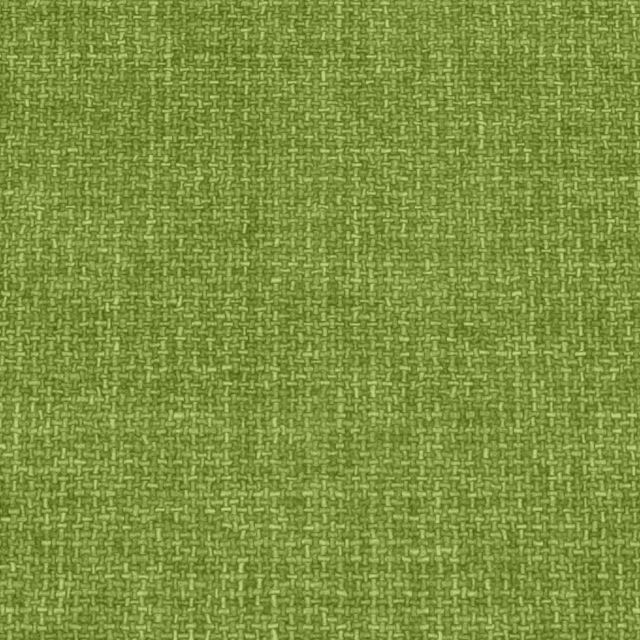
Give the GLSL for this texture, as a WebGL 1 fragment shader.

```glsl
precision highp float;
// Green plain-weave cloth: slim bright yarn floats meet in T shapes over a dark fuzzy ground.

#define REPEATS vec2(40.0, 43.0) // weave repeats across and down, two yarns each
#define TILT 0.14           // rows tighten toward the top
#define WOBBLE 0.45         // yarn waviness, in yarn widths
#define YARN_WIDTH 0.30     // half width of a yarn crest, in yarn spacings
#define RELIEF 0.70         // brightness of the yarns over the ground
#define ALTERNATE 0.12      // strength difference of neighbouring yarns
#define FLOATS 0.60         // strength change from one float to the next
#define SLUB 0.22           // light and dark stretches along a yarn
#define GRAIN 0.62          // fuzz over the whole cloth
#define MOTTLE 0.13         // broad uneven dyeing
#define SHADE vec3(0.33, 0.40, 0.08)
#define LIGHT vec3(0.67, 0.75, 0.43)

uniform vec2 u_resolution;

float hash(vec2 p) {
    return fract(sin(dot(p, vec2(127.1, 311.7))) * 43758.5453);
}

float noise(vec2 p) {
    vec2 i = floor(p);
    vec2 f = fract(p);
    f = f * f * (3.0 - 2.0 * f);
    return mix(mix(hash(i), hash(i + vec2(1.0, 0.0)), f.x),
               mix(hash(i + vec2(0.0, 1.0)), hash(i + 1.0), f.x), f.y);
}

// Brightness of one yarn set: q.x runs across the yarns, q.y along them.
// side is 1 for warp and -1 for weft, which surface in turn.
float yarn(vec2 q, float side, float seed) {
    float id = floor(q.x);
    float width = YARN_WIDTH * (0.8 + 0.4 * hash(vec2(id, seed)));
    float across = (q.x - id - 0.5) / width;
    float crest = exp(-across * across);
    float lift = side * cos(3.14159265 * (q.y - 0.5 + id));
    float surfaced = smoothstep(-0.85, 0.1, lift);

    // Each float, and each stretch of yarn, has its own strength
    float piece = floor((q.y + id + 0.5 * side) * 0.5);
    float strength = 1.0 + FLOATS * (hash(vec2(id + seed, piece)) - 0.5)
                   + ALTERNATE * side * (1.0 - 2.0 * mod(id, 2.0))
                   + 2.0 * SLUB * (noise(vec2(id * 7.3 + seed, q.y * 0.13)) - 0.5);
    float fibre = 0.8 + 0.4 * noise(vec2(q.x * 4.0 + seed, q.y * 1.3));
    return crest * surfaced * strength * fibre;
}

void main() {
    vec2 uv = gl_FragCoord.xy / u_resolution;

    // Slight perspective, then woven irregularity
    vec2 p = vec2(0.5 + (uv.x - 0.5) * (1.0 + 0.5 * TILT * (uv.y - 0.5)),
                  uv.y * (1.0 + TILT * (uv.y - 1.0)));
    p *= 2.0 * REPEATS;
    p += WOBBLE * (vec2(noise(p * 0.6), noise(p * 0.6 + 57.0)) - 0.5);

    // Interlace warp and weft, the brighter crest showing
    float weave = max(yarn(p, 1.0, 3.0), yarn(p.yx, -1.0, 41.0));
    float tone = 0.46 + RELIEF * (weave - 0.55);

    // Broad dye patches and streaks that follow both yarn directions
    float patches = noise(uv * 6.0 + 11.0) + noise(uv * 17.0 + 5.0) - 1.0;
    float streaks = noise(vec2(uv.x * 34.0, uv.y * 3.0))
                  + noise(vec2(uv.x * 3.0 + 19.0, uv.y * 36.0)) - 1.0;
    tone += MOTTLE * (0.4 * patches + 0.6 * streaks);

    // Fuzzy surface grain, fine and coarse
    tone += GRAIN * (0.6 * noise(uv * 340.0) + 0.4 * noise(uv * 190.0 + 7.0) - 0.5);

    gl_FragColor = vec4(mix(SHADE, LIGHT, clamp(tone, -0.2, 1.2)), 1.0);
}
```
